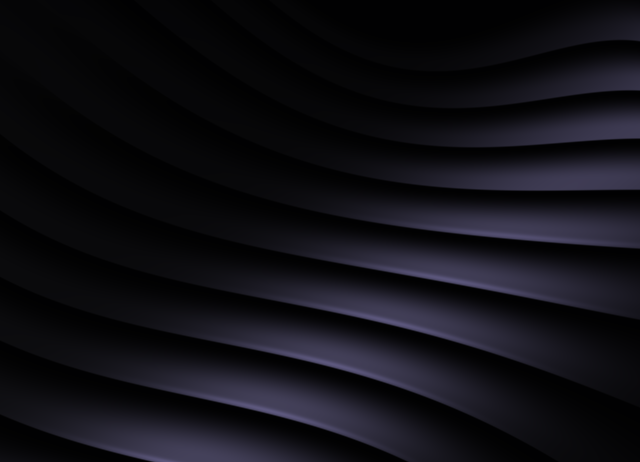
Reproduce this background procedurally as a Shadertoy shader.

```glsl
// Dark violet sheets overlapping in sweeping curves, lit along a diagonal.

const vec3 NIGHT  = vec3(0.014, 0.014, 0.018);
const vec3 VIOLET = vec3(0.235, 0.222, 0.315);
const vec3 LIP    = vec3(0.105, 0.098, 0.150);
const vec3 SMOKE  = vec3(0.90, 0.90, 1.05);

const int SHEETS = 11;

// Quartic through five heights spaced evenly across the width
float quartic(float x, vec4 h, float hLast) {
    float a = 4.0 * x, b = a - 1.0, c = a - 2.0, d = a - 3.0, e = a - 4.0;
    vec4 w = vec4(b * c * d * e / 24.0, -a * c * d * e / 6.0,
                  a * b * d * e / 4.0, -a * b * c * e / 6.0);
    return dot(w, h) + hLast * a * b * c * d / 24.0;
}

// Depth below the top of the canvas of a sheet's lower edge
float sheetEdge(float index, float x) {
    float s = index - 6.0;
    vec4 h = vec4(0.00058, 0.00027, 0.00011, 0.0);
    h = h * s + vec4(0.0013, 0.00186, 0.00116, 0.0007);
    h = h * s + vec4(-0.0112, -0.0020, 0.0053, 0.0108);
    h = h * s + vec4(0.1535, 0.1171, 0.1121, 0.1413);
    h = h * s + vec4(0.455, 0.598, 0.670, 0.756);
    float last = ((0.00162 * s + 0.0229) * s + 0.2112) * s + 0.882;
    return quartic(x, h, last);
}

float bell(float d, float width) {
    return exp(-d * d / (width * width));
}

// Diagonal light, falling off more slowly toward the right
float diagonalLight(vec2 p) {
    float d = p.x + 0.98 * p.y - 1.29;
    return bell(d, d < 0.0 ? 0.26 : 0.32);
}

// Colour of one sheet between its upper and lower edges
vec3 sheetColor(vec2 p, float index, float upper, float lower) {
    float across = (p.y - upper) / max(lower - upper, 0.02);
    float body = smoothstep(0.06, 0.78, across);
    float light = diagonalLight(p);
    float ambient = mix(0.008, 0.042, p.y) * (1.0 - 0.75 * p.x);

    vec3 color = NIGHT * (0.35 + 0.65 * body);
    color += body * (VIOLET * light * 0.96 + SMOKE * ambient);

    // Thin bright lip on the lower sheets
    float lip = bell(lower - p.y - 0.007, 0.006);
    color += LIP * lip * light * light * smoothstep(3.0, 4.5, index);

    // Faint sheen under the upper left edges
    float corner = smoothstep(0.32, 0.0, p.x) * smoothstep(0.35, 0.1, p.y);
    float sheen = exp(-max(p.y - upper, 0.0) / 0.07) * step(3.5, index);
    return color + SMOKE * 0.025 * corner * sheen;
}

void mainImage(out vec4 fragColor, in vec2 fragCoord) {
    vec2 p = fragCoord / iResolution.xy;
    p.y = 1.0 - p.y;
    float soft = max(0.0025, 1.0 / iResolution.y);

    // Stack the sheets from the bottom one up
    vec3 color = NIGHT * 0.4;
    float lower = sheetEdge(float(SHEETS - 1), p.x);
    for (int i = SHEETS - 1; i >= 0; i--) {
        float index = float(i);
        float upper = sheetEdge(index - 1.0, p.x);
        float cover = smoothstep(-soft, soft, lower - p.y);
        color = mix(color, sheetColor(p, index, upper, lower), cover);
        lower = upper;
    }
    fragColor = vec4(color, 1.0);
}
```
